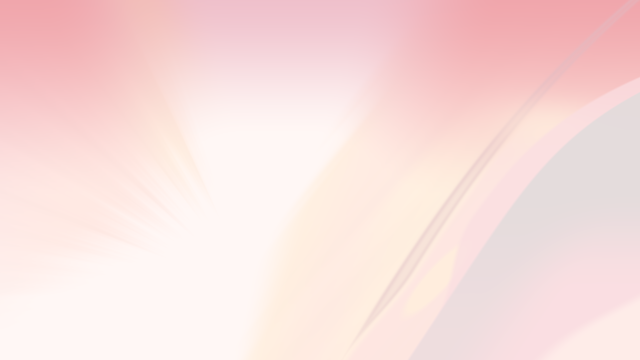
This background is drawn by a WebGL 1 fragment shader. Its source:

```glsl
precision highp float;

uniform vec2 u_resolution;

const vec3 WHITE = vec3(1.0, 0.968, 0.96);
const vec3 CREAM = vec3(1.0, 0.935, 0.865);
const vec3 PEACH = vec3(1.0, 0.905, 0.88);
const vec3 BLUSH = vec3(0.98, 0.87, 0.885);
const vec3 ROSE = vec3(0.94, 0.64, 0.665);
const vec3 ORCHID = vec3(0.935, 0.745, 0.79);
const vec3 APRICOT = vec3(0.95, 0.745, 0.71);
const vec3 MAUVE = vec3(0.87, 0.74, 0.77);
const vec3 MIST = vec3(0.885, 0.86, 0.86);

// Layered sines, roughly -1 to 1
float streaks(float across, float along) {
  float sum = 0.0;
  float amp = 0.5;
  float freq = 23.0;
  for (int i = 0; i < 4; i++) {
    sum += amp * sin(across * freq + along * 3.0 + sin(across * freq * 0.43 + 1.7));
    freq *= 1.93;
    amp *= 0.58;
  }
  return sum;
}

float bump(float x, float center, float width) {
  float d = (x - center) / width;
  return exp(-d * d);
}

float glow(vec2 p, vec2 center, vec2 size) {
  vec2 d = (p - center) / size;
  return exp(-dot(d, d));
}

vec2 rotate(vec2 p, float angle) {
  float c = cos(angle);
  float s = sin(angle);
  return vec2(c * p.x + s * p.y, c * p.y - s * p.x);
}

// Feathered fan on the left, converging on a pivot
vec3 leftFan(vec3 base, vec2 p) {
  vec2 d = vec2(0.71 - p.x, p.y - 0.18);
  float angle = atan(d.y, d.x);
  float radius = length(d);
  float grain = streaks(angle * 1.6, radius);
  float low = max(0.0, 0.6 - angle);
  float inner = 0.31 + 0.75 * low * low + 0.05 * grain;
  float mask = smoothstep(inner - 0.05, inner + 0.2, radius);
  mask *= 1.0 - smoothstep(1.12, 1.25, angle + 0.03 * grain);
  mask *= smoothstep(-0.3, 0.45, angle);
  vec3 tint = mix(PEACH, BLUSH, smoothstep(0.55, 0.95, radius) * 0.6);
  tint = mix(tint, CREAM, 0.8 * bump(angle, 1.06, 0.16));
  return mix(base, tint + 0.006 * grain, mask * 0.88);
}

// Broad swath right of the bright center
vec3 rightSwath(vec3 base, vec2 p) {
  vec2 q = rotate(p, 0.88);
  float grain = streaks(q.y * 1.5, q.x);
  float edge = 0.67 + p.y * (0.22 + 0.29 * p.y);
  float depth = p.x - edge + grain * (0.012 + 0.03 * bump(p.y, 0.6, 0.2));
  float mask = smoothstep(-0.03, 0.07, depth);
  vec3 tint = mix(CREAM, PEACH, 0.65 * bump(depth, 0.19, 0.1));
  tint = mix(tint, PEACH, smoothstep(0.5, 0.75, p.y) * 0.7);
  return mix(base, tint + 0.005 * grain, mask * 0.88);
}

// Rose wash falling from the top, reaching lower at the sides
vec3 topWash(vec3 base, vec2 p) {
  float left = 1.0 - smoothstep(0.12, 0.58, p.x - 0.25 * (1.0 - p.y));
  float right = smoothstep(0.9, 1.3, p.x + 0.35 * (1.0 - p.y) - 0.1);
  float side = max(left, right);
  float bottom = mix(0.63, 0.46, side);
  float amount = clamp((p.y - bottom) / (1.0 - bottom), 0.0, 1.0);
  amount = mix(amount, smoothstep(0.0, 1.0, amount), 0.6);
  vec3 tint = mix(ORCHID, ROSE, side);
  tint = mix(tint, APRICOT, 0.75 * bump(p.x + 0.4 * (p.y - 1.0), 0.4, 0.1));
  return mix(base, tint, amount * 0.96);
}

// Twin mauve curves with a translucent band between them
vec3 ribbon(vec3 base, vec2 p, float pixel) {
  float first = 0.95 + p.y * (0.62 + 0.18 * p.y * p.y);
  float second = first + 0.045 * (1.0 - 0.5 * p.y) * smoothstep(0.0, 0.25, p.y);
  float a = p.x - first;
  float b = p.x - second;
  float soft = 0.003 + pixel;
  float band = smoothstep(-soft, soft, a) * (1.0 - smoothstep(-soft, soft, b));
  vec3 color = mix(base, mix(PEACH, BLUSH, 0.4), smoothstep(0.0, 0.03, b) * (1.0 - smoothstep(0.55, 0.75, p.y)) * 0.75);
  color = mix(color, MAUVE, band * 0.24);
  float lines = bump(a, 0.004, 0.005 + pixel) + bump(b, 0.0, 0.004 + pixel);
  return mix(color, MAUVE, min(lines, 1.0) * 0.32 * smoothstep(0.0, 0.2, p.y));
}

// Petal, lilac strip and misty wave at the lower right
vec3 wave(vec3 base, vec2 p, float pixel) {
  float depth = p.x - (1.134 + 0.66 * p.y + 0.9 * pow(p.y, 6.0));
  float soft = 0.003 + pixel;
  vec3 color = mix(base, CREAM, 0.6 * glow(p, vec2(1.52, 0.65), vec2(0.14, 0.07)));
  vec2 petal = rotate(p - vec2(1.215, 0.225), 0.84) / vec2(0.145, 0.034);
  color = mix(color, CREAM, 0.85 * (1.0 - smoothstep(0.75, 1.1, length(petal))));
  float strip = depth + 0.09 * smoothstep(0.1, 0.4, p.y);
  color = mix(color, BLUSH, smoothstep(-soft, 0.012, strip) * 0.75);
  float pink = smoothstep(0.08, 0.32, depth) * (1.0 - smoothstep(0.18, 0.48, p.y));
  vec3 body = mix(mix(BLUSH, MIST, 0.55 + 0.45 * smoothstep(0.05, 0.5, p.y)), BLUSH, pink);
  color = mix(color, body, smoothstep(-soft, soft, depth) * 0.92);
  float corner = p.x - 1.48 - 1.49 * p.y + 0.02 * sin(p.y * 22.0);
  return mix(color, mix(PEACH, WHITE, 0.45), smoothstep(-0.01, 0.06, corner) * 0.85);
}

void main() {
  float pixel = 1.0 / u_resolution.y;
  vec2 p = gl_FragCoord.xy * pixel;
  p.x *= 1.7778 * u_resolution.y / u_resolution.x;
  vec3 color = leftFan(WHITE, p);
  color = rightSwath(color, p);
  color = topWash(color, p);
  color = ribbon(color, p, pixel);
  color = wave(color, p, pixel);
  gl_FragColor = vec4(clamp(color, 0.0, 1.0), 1.0);
}
```
